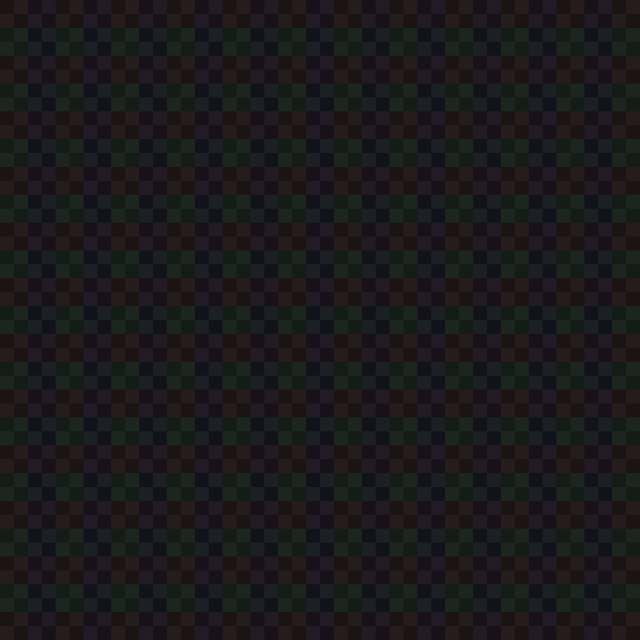
This pattern is drawn by a three.js fragment shader. Its source:

```glsl
varying vec2 vUv;

// Alternates between 0 and 1 on each unit of x, with edges softened by blur.
vec2 stripes(vec2 x, float blur) {
  vec2 wave = 1.0 - abs(mod(x - 0.5, 2.0) - 1.0);
  return smoothstep(0.5 - blur, 0.5 + blur, wave);
}

void main() {
  // Wide bands, 23 each way, choose the hue
  vec2 band = stripes(vUv * 23.0, 0.02);

  // Fine checks, two per band, choose dark or light
  vec2 cell = stripes(vUv * 46.0, 0.04);
  float light = 1.0 - (cell.x + cell.y - 2.0 * cell.x * cell.y);

  vec3 brown  = mix(vec3(0.110, 0.075, 0.075), vec3(0.148, 0.110, 0.106), light);
  vec3 purple = mix(vec3(0.094, 0.068, 0.100), vec3(0.133, 0.106, 0.149), light);
  vec3 green  = mix(vec3(0.075, 0.110, 0.090), vec3(0.110, 0.150, 0.122), light);
  vec3 blue   = mix(vec3(0.070, 0.075, 0.102), vec3(0.108, 0.125, 0.141), light);

  vec3 warmRow = mix(brown, purple, band.x);
  vec3 coolRow = mix(green, blue, band.x);
  gl_FragColor = vec4(mix(warmRow, coolRow, band.y), 1.0);
}
```
